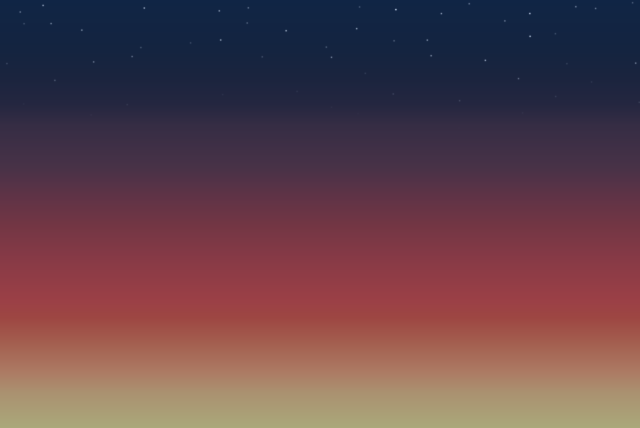
This background is drawn by a Shadertoy shader. Its source:

```glsl
// Dusk sky: a vertical gradient from olive haze through red to deep navy,
// blended between colour stops, with small stars scattered near the top.
// Each star sits at a hashed place in its own cell of a square grid.

const int STOPS = 15;
const float HEIGHTS[STOPS] = float[STOPS](
    0.0, 0.082, 0.131, 0.199, 0.258, 0.297, 0.395, 0.473,
    0.541, 0.609, 0.707, 0.756, 0.824, 0.883, 1.0);
const vec3 SKY[STOPS] = vec3[STOPS](
    vec3(0.667, 0.659, 0.478), vec3(0.667, 0.570, 0.440),
    vec3(0.675, 0.480, 0.390), vec3(0.640, 0.370, 0.310),
    vec3(0.616, 0.275, 0.260), vec3(0.608, 0.250, 0.275),
    vec3(0.530, 0.227, 0.275), vec3(0.450, 0.212, 0.267),
    vec3(0.373, 0.200, 0.275), vec3(0.282, 0.196, 0.280),
    vec3(0.210, 0.176, 0.267), vec3(0.141, 0.150, 0.250),
    vec3(0.102, 0.141, 0.243), vec3(0.078, 0.141, 0.250),
    vec3(0.063, 0.145, 0.270));

const vec3 STAR_COLOUR = vec3(0.80, 0.86, 0.95);
const float CELL = 0.08;           // grid spacing, in canvas heights
const float STAR_RADIUS = 0.0021;
const float STAR_CHANCE = 0.82;
const float FADE_LOW = 0.69;       // stars vanish below this height
const float FADE_HIGH = 0.96;      // and are brightest above this one

// Three random values in 0..1 from integer cell coordinates
vec3 hash3(vec2 cell) {
    vec3 q = fract(cell.xyx * vec3(0.1031, 0.1030, 0.0973));
    q += dot(q, q.yxz + 33.33);
    return fract((q.xxy + q.yzz) * q.zyx);
}

vec3 skyColour(float height) {
    vec3 colour = SKY[0];
    for (int i = 1; i < STOPS; i++) {
        float t = (height - HEIGHTS[i - 1]) / (HEIGHTS[i] - HEIGHTS[i - 1]);
        colour = mix(colour, SKY[i], clamp(t, 0.0, 1.0));
    }
    return colour;
}

// Soft points, kept away from the cell edges so none is cut off
float starLight(vec2 p, float pixel) {
    vec2 cell = floor(p / CELL);
    vec3 place = hash3(cell + 17.0);
    vec3 look = hash3(cell + 71.0);
    vec2 centre = (cell + mix(vec2(0.1), vec2(0.9), place.xy)) * CELL;
    float radius = max(STAR_RADIUS, 0.6 * pixel);
    vec2 offset = (p - centre) / radius;
    float glow = exp(-dot(offset, offset));
    float brightness = mix(0.2, 0.85, look.x * look.x);
    float fade = smoothstep(FADE_LOW, FADE_HIGH, centre.y);
    return glow * brightness * fade * step(place.z, STAR_CHANCE);
}

void mainImage(out vec4 fragColor, in vec2 fragCoord) {
    vec2 p = fragCoord / iResolution.y;
    vec3 colour = skyColour(p.y);
    colour = mix(colour, STAR_COLOUR, starLight(p, 1.0 / iResolution.y));
    fragColor = vec4(colour, 1.0);
}
```
